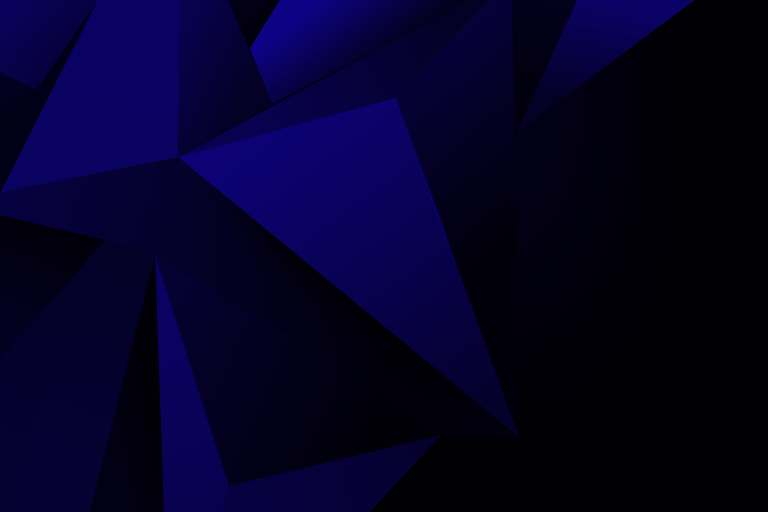
Give the GLSL for this background, as a WebGL 1 fragment shader.

```glsl
precision highp float;
// Folded dark-blue facets fading into black on the right.
// Each facet is a convex polygon of half-planes, filled with a linear
// gradient and painted back to front, with a soft shadow under the main fold.
uniform vec2 u_resolution;

const vec2 HUB = vec2(0.348, 0.693);
const vec2 PEAK = vec2(0.773, 0.809);
const vec2 TIP = vec2(1.014, 0.146);
const vec2 CREST = vec2(0.957, 1.0);
const vec2 NOTCH = vec2(1.01, 0.742);
const vec2 APEX = vec2(0.303, 0.502);
const vec2 FOOT = vec2(0.447, 0.051);
const vec2 SPUR = vec2(0.861, 0.150);

vec2 p;
vec3 color;

// Signed distance to a line, positive on the right of a to b.
float edge(vec2 a, vec2 b) {
  vec2 e = normalize(b - a);
  return dot(p - a, vec2(e.y, -e.x));
}

// Convex polygons with clockwise corners, positive inside.
float tri(vec2 a, vec2 b, vec2 c) {
  return min(edge(a, b), min(edge(b, c), edge(c, a)));
}

float quad(vec2 a, vec2 b, vec2 c, vec2 d) {
  return min(min(edge(a, b), edge(b, c)), min(edge(c, d), edge(d, a)));
}

// Indigo of a given brightness.
vec3 tone(float b) {
  return vec3(0.1 * b, 0.018 * b, b);
}

// Paints a shape with a gradient running between two points.
void facet(float dist, vec2 start, vec2 end, float b0, float b1) {
  vec2 axis = end - start;
  float t = clamp(dot(p - start, axis) / dot(axis, axis), 0.0, 1.0);
  float soft = 0.7 / u_resolution.y;
  color = mix(color, tone(mix(b0, b1, t)), smoothstep(-soft, soft, dist));
}

void main() {
  p = gl_FragCoord.xy / u_resolution * vec2(1.5, 1.0);

  // Background glow dying out to the right and below
  float glow = (1.0 - smoothstep(0.95, 1.45, p.x)) * smoothstep(0.0, 0.8, p.y);
  color = tone(0.008 + 0.085 * glow);

  // Upper right shard and its dark neighbour
  facet(tri(vec2(1.0, 1.0), vec2(1.127, 1.0), NOTCH),
        vec2(1.06, 1.0), NOTCH, 0.11, 0.025);
  facet(tri(vec2(1.127, 1.0), vec2(1.357, 1.0), NOTCH),
        vec2(1.17, 1.0), vec2(1.13, 0.79), 0.40, 0.14);

  // Upper left facets
  facet(quad(vec2(0.0, 1.0), vec2(0.191, 1.0), vec2(0.07, 0.824), vec2(0.0, 0.859)),
        vec2(0.02, 0.98), vec2(0.13, 0.88), 0.36, 0.22);
  facet(tri(vec2(0.0, 0.859), vec2(0.07, 0.824), vec2(0.0, 0.727)),
        vec2(0.0, 0.85), vec2(0.04, 0.78), 0.14, 0.08);
  facet(min(quad(vec2(0.191, 1.0), vec2(0.352, 1.0), HUB, vec2(0.0, 0.623)),
            edge(vec2(0.0, 0.727), vec2(0.191, 1.0))),
        vec2(0.2, 0.95), vec2(0.1, 0.65), 0.39, 0.37);
  facet(quad(vec2(0.352, 1.0), vec2(0.445, 1.0), vec2(0.531, 0.797), HUB),
        vec2(0.36, 0.93), vec2(0.51, 0.85), 0.30, 0.14);

  // Upper middle gap and bright panel
  facet(tri(vec2(0.445, 1.0), vec2(0.547, 1.0), vec2(0.488, 0.906)),
        vec2(0.45, 1.0), vec2(0.51, 0.93), 0.10, 0.04);
  facet(quad(vec2(0.547, 1.0), vec2(0.918, 1.0), vec2(0.531, 0.797), vec2(0.488, 0.906)),
        vec2(0.59, 0.97), vec2(0.69, 0.84), 0.52, 0.10);

  // Band sweeping from the left edge down to the tip
  facet(quad(vec2(0.0, 0.623), HUB, APEX, vec2(0.0, 0.58)),
        vec2(0.0, 0.6), vec2(0.75, 0.3), 0.25, 0.05);
  facet(quad(HUB, TIP, SPUR, APEX),
        vec2(0.0, 0.6), vec2(0.75, 0.3), 0.25, 0.05);

  // Lower left facets
  facet(tri(vec2(0.0, 0.58), vec2(0.205, 0.531), vec2(0.0, 0.297)),
        vec2(0.1, 0.54), vec2(0.03, 0.36), 0.04, 0.13);
  facet(min(quad(vec2(0.205, 0.531), APEX, vec2(0.176, 0.0), vec2(0.0, 0.0)),
            edge(vec2(0.0, 0.297), vec2(0.205, 0.531))),
        vec2(0.24, 0.5), vec2(0.08, 0.1), 0.15, 0.20);
  facet(quad(vec2(0.205, 0.531), vec2(0.0, 0.0), vec2(-0.2, 0.0), vec2(0.0, 0.297)),
        vec2(0.15, 0.45), vec2(0.05, 0.1), 0.16, 0.19);
  facet(tri(APEX, vec2(0.32, 0.0), vec2(0.176, 0.0)),
        vec2(0.22, 0.1), vec2(0.32, 0.12), 0.08, 0.025);

  // Lower pyramid
  facet(quad(APEX, vec2(0.723, 0.248), SPUR, FOOT),
        vec2(0.34, 0.42), vec2(0.75, 0.22), 0.19, 0.035);
  facet(quad(APEX, FOOT, vec2(0.434, 0.0), vec2(0.32, 0.0)),
        vec2(0.31, 0.4), vec2(0.42, 0.03), 0.39, 0.31);
  facet(quad(FOOT, SPUR, vec2(0.723, 0.0), vec2(0.434, 0.0)),
        vec2(0.45, 0.02), vec2(0.8, 0.11), 0.26, 0.19);

  // Shadow beneath the main fold
  float under = max(edge(HUB, TIP), 0.0);
  float reach = smoothstep(0.35, 0.58, p.x) * (1.0 - smoothstep(0.75, 1.0, p.x));
  color *= 1.0 - 0.85 * reach * exp(-under / 0.045) * step(0.0001, under);

  // Main fold
  facet(quad(HUB, vec2(0.918, 1.0), CREST, PEAK),
        vec2(0.5, 0.76), vec2(0.87, 0.96), 0.31, 0.15);
  facet(quad(PEAK, CREST, vec2(1.0, 1.0), TIP),
        vec2(0.82, 0.86), vec2(1.05, 0.6), 0.22, 0.04);
  facet(tri(HUB, PEAK, TIP),
        vec2(0.53, 0.75), vec2(0.93, 0.2), 0.46, 0.17);

  // Glint along the right crease
  float crease = exp(-abs(edge(PEAK, TIP)) / 0.002);
  color += tone(0.16) * crease * exp(-pow((p.y - 0.6) / 0.09, 2.0));

  gl_FragColor = vec4(color, 1.0);
}
```
